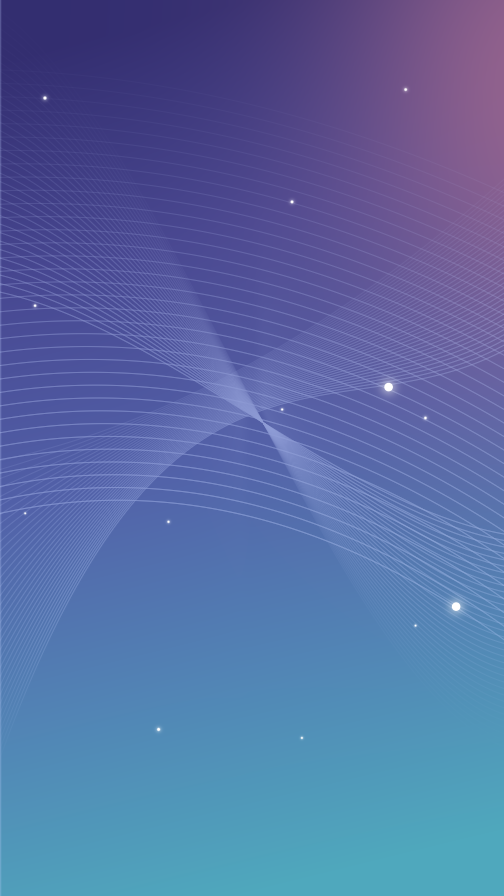
Give the GLSL for this background, as a Shadertoy shader.

```glsl
const vec3 SKY[5] = vec3[5](
    vec3(0.20, 0.18, 0.44), vec3(0.28, 0.28, 0.57), vec3(0.32, 0.38, 0.66),
    vec3(0.32, 0.52, 0.71), vec3(0.31, 0.66, 0.74));
const float SKY_TILT = 0.14;
const vec3 PINK = vec3(0.63, 0.41, 0.56);
const vec2 PINK_CENTER = vec2(1.10, 0.92);
const vec2 PINK_RADIUS = vec2(0.42, 0.33);
const float PINK_STRENGTH = 0.88;

// Curves hold the heights at left, middle and right, then the S-bend
const vec4 FALL_LOW = vec4(0.674, 0.536, 0.404, -0.039);
const vec4 FALL_STEEP = vec4(0.987, 0.552, 0.167, -0.130);
const vec4 RISE_FLAT = vec4(0.486, 0.595, 0.800, 0.0);
const vec4 RISE_STEEP = vec4(0.154, 0.538, 0.609, -0.117);
const vec4 ARCH_LOW = vec4(0.427, 0.423, 0.286, 0.0);
const vec4 ARCH_HIGH = vec4(0.922, 0.883, 0.785, 0.0);
const vec2 FALL_ALPHA = vec2(0.65, 0.07);
const vec2 RISE_ALPHA = vec2(0.14, 0.48);
const vec2 ARCH_ALPHA = vec2(0.80, 0.20);
const int LINES = 34;
const float LINE_WIDTH = 0.0011;
const vec3 LINE_COLOR = vec3(0.76, 0.82, 1.0);
const float LINE_MAX = 0.52;
const float BEAM_STRENGTH = 0.12;
const float BEAM_WIDTH = 0.07;

const int SMALL_STARS = 11;
const vec2 STAR_STEP = vec2(0.7549, 0.5698);
const vec2 STAR_SEED = vec2(0.05, 0.37);
const vec2 BIG_STAR_UPPER = vec2(0.771, 0.568);
const vec2 BIG_STAR_LOWER = vec2(0.905, 0.323);
const float BIG_STAR_RADIUS = 0.0045;

float curveHeight(vec4 c, float z) {
    return c.y + 0.5 * (c.z - c.x) * z + (0.5 * (c.x + c.z) - c.y) * z * z
         + c.w * z * (1.0 - z * z);
}

float curveSlope(vec4 c, float z) {
    return 0.5 * (c.z - c.x) + (c.x + c.z - 2.0 * c.y) * z
         + c.w * (1.0 - 3.0 * z * z);
}

// Sum of thin lines blended from one curve to another
float ribbon(vec4 first, vec4 last, vec2 alpha, vec2 uv, float aspect, float pixel) {
    float z = 2.0 * uv.x - 1.0;
    float reach = max(pixel, LINE_WIDTH);
    float sum = 0.0;
    for (int i = 0; i < LINES; i++) {
        float t = float(i) / float(LINES - 1);
        vec4 c = mix(first, last, t);
        float slope = curveSlope(c, z) * 2.0 / aspect;
        float d = abs(uv.y - curveHeight(c, z)) * inversesqrt(1.0 + slope * slope);
        sum += mix(alpha.x, alpha.y, t) * max(0.0, 1.0 - d / reach);
    }
    return sum * LINE_WIDTH / reach;
}

// Bright core with a soft halo
float star(vec2 offset, float radius, float pixel) {
    float d = length(offset);
    float core = 1.0 - smoothstep(radius - pixel, radius + pixel, d);
    return core + 0.45 * exp(-d * d / (radius * radius * 4.0));
}

vec3 background(vec2 uv) {
    float t = 4.0 * (1.0 - uv.y + SKY_TILT * (uv.x - 0.5));
    vec3 color = SKY[0];
    for (int i = 1; i < 5; i++)
        color = mix(color, SKY[i], clamp(t - float(i - 1), 0.0, 1.0));
    vec2 q = (uv - PINK_CENTER) / PINK_RADIUS;
    return mix(color, PINK, PINK_STRENGTH * exp(-dot(q, q)));
}

void mainImage(out vec4 fragColor, in vec2 fragCoord) {
    vec2 uv = fragCoord / iResolution.xy;
    float aspect = iResolution.x / iResolution.y;
    float pixel = 1.0 / iResolution.y;
    float z = 2.0 * uv.x - 1.0;
    vec3 color = background(uv);

    // Soft beam along the steep edge of the falling ribbon
    float inside = (uv.y - curveHeight(FALL_STEEP, z)) * sign(z);
    float beam = smoothstep(0.0, 0.02, inside) * exp(-max(inside, 0.0) / BEAM_WIDTH)
               * exp(-z * z / 0.07) * smoothstep(0.0, 0.06, abs(z));
    color = mix(color, LINE_COLOR, BEAM_STRENGTH * beam);

    // Woven ribbons, fading toward top and bottom
    float lines = ribbon(FALL_LOW, FALL_STEEP, FALL_ALPHA, uv, aspect, pixel)
                + ribbon(RISE_FLAT, RISE_STEEP, RISE_ALPHA, uv, aspect, pixel)
                + ribbon(ARCH_LOW, ARCH_HIGH, ARCH_ALPHA, uv, aspect, pixel);
    lines *= smoothstep(0.12, 0.40, uv.y) * (1.0 - 0.85 * smoothstep(0.55, 0.95, uv.y));
    color = mix(color, LINE_COLOR, LINE_MAX * (1.0 - exp(-1.6 * lines)));

    // Stars
    vec2 scale = vec2(aspect, 1.0);
    float glow = star((uv - BIG_STAR_UPPER) * scale, BIG_STAR_RADIUS, pixel)
               + star((uv - BIG_STAR_LOWER) * scale, BIG_STAR_RADIUS, pixel);
    for (int i = 0; i < SMALL_STARS; i++) {
        vec2 place = fract(STAR_SEED + float(i) * STAR_STEP);
        place.y = mix(0.12, 0.95, place.y);
        float radius = mix(0.0009, 0.0018, fract(float(i) * 0.618));
        glow += 0.75 * star((uv - place) * scale, radius, pixel);
    }
    color = mix(color, vec3(1.0), min(glow, 1.0));

    // Pale rim on the left edge
    color = mix(color, LINE_COLOR, 0.25 * (1.0 - smoothstep(0.001, 0.004, uv.x)));
    fragColor = vec4(color, 1.0);
}
```
